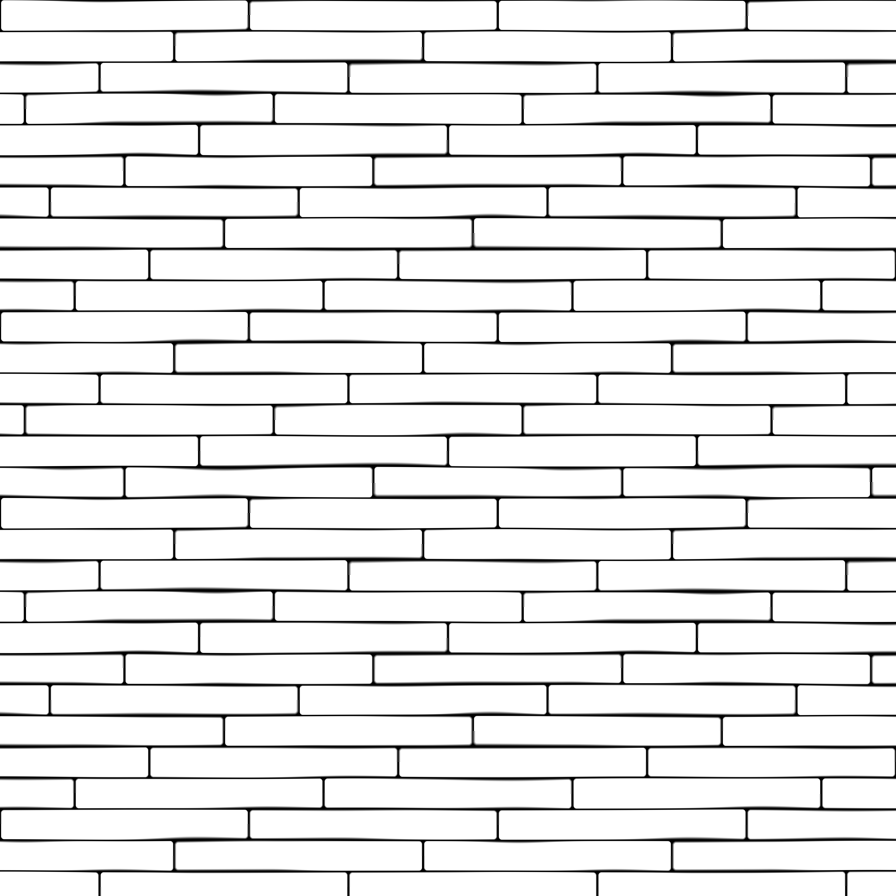
This pattern is drawn by a Shadertoy shader. Its source:

```glsl
// Staggered narrow white planks outlined by thin, unevenly worn black joints.

const vec2 PLANKS = vec2(3.6, 28.8);  // planks across and down
const vec2 TILE = vec2(2.0, 16.0);    // planks before the layout repeats
const float ROW_SHIFT = 0.7;          // stagger per row, in plank lengths
const float SEAM_HALF = 0.00125;      // half width of the end joints
const float JOINT_HALF = 0.0008;      // thinnest half width of the long joints
const float WEAR_DEPTH = 0.0021;      // extra inset where an edge is worn
const float CORNER = 0.0034;          // corner radius
const float DRIFT = 0.0007;           // wander of the long joints

float hash(vec2 p) {
    vec3 q = fract(p.xyx * vec3(0.1031, 0.1030, 0.0973));
    q += dot(q, q.yzx + 33.33);
    return fract((q.x + q.y) * q.z);
}

// Smooth noise along a line; each seed gives its own line
float lineNoise(float x, float seed) {
    float i = floor(x);
    float f = fract(x);
    float t = f * f * (3.0 - 2.0 * f);
    return mix(hash(vec2(i, seed)), hash(vec2(i + 1.0, seed)), t);
}

// Worn depth along one long edge, mostly thin with occasional wedges
float edgeWear(float x, float seed, float depth) {
    float n = lineNoise(x * 2.6, seed);
    return depth * n * n * n;
}

// Inner distance to a rounded corner formed by two edge distances
float roundedInside(vec2 edge, float radius) {
    return radius - length(max(radius - edge, 0.0));
}

// Brightness of the plank under p, measured from the top left
float plankMask(vec2 p, float pixel) {
    vec2 size = 1.0 / PLANKS;
    float joint = floor(p.y * PLANKS.y + 0.5);
    float bend = lineNoise(p.x * PLANKS.x * 2.0, mod(joint, TILE.y) + 71.0);
    p.y += DRIFT * (bend * 2.0 - 1.0);

    // Staggered cell and its repeating identity
    vec2 grid = p * PLANKS;
    float row = mod(floor(grid.y), TILE.y);
    grid.x -= row * ROW_SHIFT;
    vec2 id = mod(floor(grid), TILE);
    vec2 local = fract(grid);
    float seed = id.x * TILE.y + id.y;

    // Distances to the nearest end and long edge
    float nearTop = step(local.y, 0.5);
    float wear = edgeWear(local.x, seed * 2.0 + nearTop + 130.0, WEAR_DEPTH);
    vec2 edge = min(local, 1.0 - local) * size;
    edge -= vec2(SEAM_HALF, JOINT_HALF + wear);

    // Worn edges fade more softly than crisp ones
    float soft = 0.75 * pixel + 0.7 * wear;
    float inside = roundedInside(edge, max(CORNER, soft));
    return smoothstep(-soft, soft, inside);
}

void mainImage(out vec4 fragColor, in vec2 fragCoord) {
    float pixel = 1.0 / iResolution.y;
    vec2 p = fragCoord * pixel;
    p.y = 1.0 - p.y;
    fragColor = vec4(vec3(plankMask(p, pixel)), 1.0);
}
```
